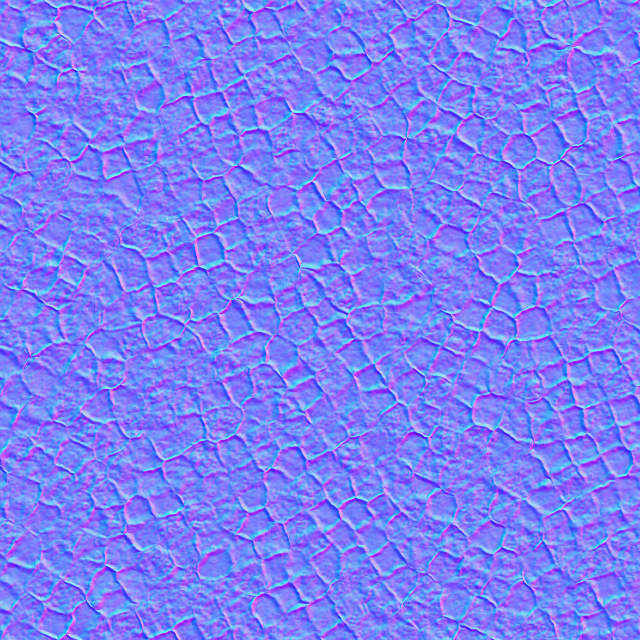
Write a WebGL 2 fragment shader that draws this texture map.

```glsl
#version 300 es
precision highp float;
// Tangent-space normal map of worn cobblestones laid in leaning courses.
// Jittered lattices, one per course direction, give a squarish Voronoi paving; its
// joints and grit form a height field whose finite-difference slope is the colour.

#define STONES 23.5        // stones across the canvas
#define BAND_PERIOD 0.667  // width after which the course directions repeat
#define JITTER vec2(0.34, 0.72)
#define MISSING 0.05       // share of sites dropped, leaving larger stones
#define JOINT_WIDTH 0.0031
#define JOINT_HEIGHT 0.0029
#define GRAIN 0.135        // slope of a full grain octave
#define GRIT 0.0012        // height of the crumbs on rough stones and joints
#define TILT 0.13          // slope range of the stone faces
#define RELIEF vec2(0.92, 0.95)
#define STEP 0.0014        // sampling distance for the slope

uniform vec2 u_resolution;
out vec4 fragColor;

float hash(vec2 p) {
    vec3 q = fract(p.xyx * 0.1031);
    q += dot(q, q.yzx + 33.33);
    return fract((q.x + q.y) * q.z);
}

vec2 hash2(vec2 p) {
    return vec2(hash(p), hash(p + 71.3));
}

float noise(vec2 p) {
    vec2 i = floor(p), f = fract(p);
    f = f * f * (3.0 - 2.0 * f);
    float low = mix(hash(i), hash(i + vec2(1, 0)), f.x);
    float high = mix(hash(i + vec2(0, 1)), hash(i + vec2(1, 1)), f.x);
    return mix(low, high, f.y);
}

mat2 rotation(float angle) {
    float c = cos(angle), s = sin(angle);
    return mat2(c, s, -s, c);
}

// Vertical bands: two rising courses, then a falling one
int bandAt(vec2 p) {
    float t = fract((p.x - 0.17) / BAND_PERIOD + 0.04 * noise(p * 6.0));
    return t < 0.45 ? 0 : t < 0.75 ? 1 : 2;
}

float courseAngle(int band) {
    return band == 0 ? 0.38 : band == 1 ? 0.58 : -0.45;
}

// Joint distance; also returns the stone id and the offset from its centre
float paving(vec2 p, out vec2 stoneId, out vec2 offset) {
    float nearest = 1e3, second = 1e3;
    stoneId = vec2(0.0);
    offset = vec2(0.0);
    for (int band = 0; band < 3; band++) {
        mat2 turn = rotation(courseAngle(band));
        vec2 local = p * turn * STONES;
        vec2 cell = floor(local);
        for (int y = -2; y <= 2; y++)
        for (int x = -2; x <= 2; x++) {
            vec2 corner = cell + vec2(x, y);
            vec2 id = corner + 57.0 * float(band + 1);
            if (hash(id + 19.7) < MISSING) continue;
            vec2 site = corner + 0.5 + JITTER * (hash2(id) - 0.5);
            vec2 away = local - site;
            // Squared 4-norm: squares the stones off along their course
            float d = length(away * away);
            if (d >= second || bandAt(turn * site / STONES) != band) continue;
            if (d < nearest) {
                second = nearest;
                nearest = d;
                stoneId = id;
                offset = turn * away / STONES;
            } else {
                second = d;
            }
        }
    }
    return 0.5 * (second - nearest) / STONES;
}

// Three octaves of grain, the broadest one weak
float grain(vec2 p) {
    vec2 q = (p * rotation(0.5)) * vec2(0.82, 1.0);
    float sum = 0.0, frequency = 58.0, weight = 0.55;
    for (int i = 0; i < 3; i++) {
        sum += 3.0 * GRAIN * weight / frequency * noise(q * frequency + 13.7 * float(i));
        frequency *= 2.0;
        weight = 1.0;
    }
    return sum;
}

float height(vec2 p) {
    // Wobble and chip the joints
    vec2 worn = p + 0.006 * (vec2(noise(p * 42.0), noise(p * 42.0 + 40.0)) - 0.5);
    worn += 0.003 * (vec2(noise(p * 125.0), noise(p * 125.0 + 90.0)) - 0.5);

    vec2 id, offset;
    float edge = paving(worn, id, offset);
    float face = smoothstep(0.0, 0.008, edge);

    // Raised joints that fade in and out, slightly tilted faces
    float strength = clamp(2.6 * noise(p * 34.0 + 5.0) - 0.45, 0.1, 1.5);
    float joint = JOINT_HEIGHT * strength * exp(-pow(edge / JOINT_WIDTH, 2.0));
    float tilt = TILT * dot(offset, hash2(id + 31.0) - 0.5);

    // Rough or smooth stones, with crumbs of grit and gritty joints
    float roughness = mix(0.9, mix(0.4, 1.25, hash(id + 47.0)), face);
    float crumbs = GRIT * smoothstep(0.4, 0.75, noise(p * 105.0 + 23.0));
    return joint + face * tilt + roughness * (grain(p) + crumbs);
}

void main() {
    vec2 p = gl_FragCoord.xy / u_resolution.y;
    float here = height(p);
    vec2 slope = vec2(height(p + vec2(STEP, 0)), height(p + vec2(0, STEP))) - here;
    vec3 normal = normalize(vec3(-slope / STEP * RELIEF, 1.0));

    // Encode the normal with a steady, bright blue channel
    vec3 color = vec3(0.487 + 0.5 * normal.x, 0.5 + 0.5 * normal.y, 0.87 + 0.11 * normal.z);
    fragColor = vec4(color, 1.0);
}
```
